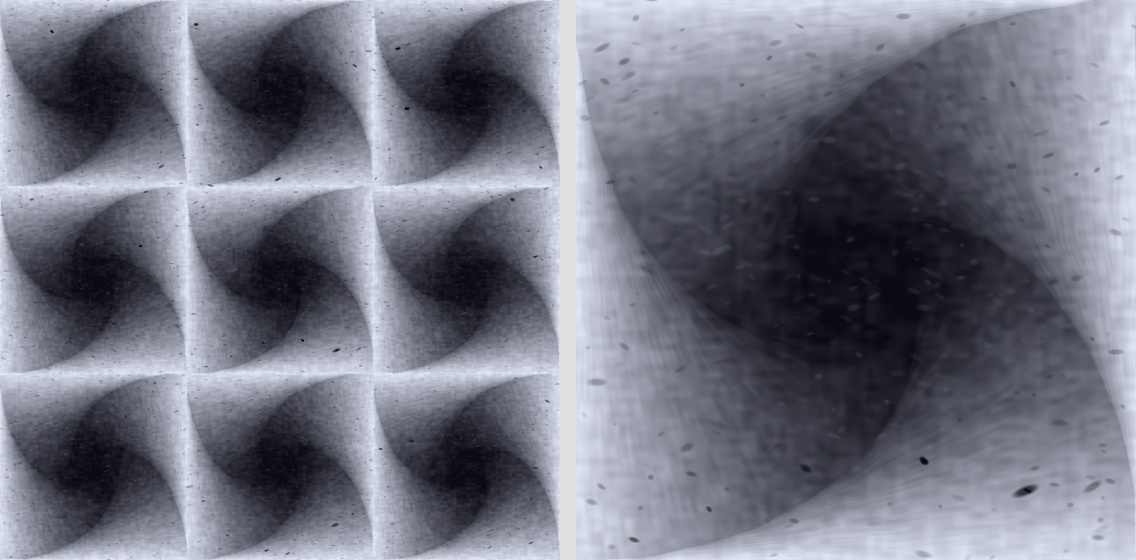
Left: the whole. Right: its middle third, enlarged.
Reproduce this pattern procedurally as a WebGL 2 fragment shader.

```glsl
#version 300 es
precision highp float;
// Three by three tiles of a whirling square: ever smaller squares, each turned
// inside the last, darken towards the middle. Bisection finds the innermost
// square holding a point; wrapped noise adds fibres, hatching and specks.
uniform vec2 u_resolution;
out vec4 outColor;

const float TILES = 3.0;
const float MAX_TURN = 4.0;
const vec3 INK = vec3(0.04, 0.04, 0.075);
const vec3 PAPER = vec3(0.85, 0.87, 0.935);

float hash(vec2 p) {
  vec3 q = fract(p.xyx * vec3(0.1031, 0.1030, 0.0973));
  q += dot(q, q.yzx + 33.33);
  return fract((q.x + q.y) * q.z);
}

// Value noise from -1 to 1 that wraps after a whole number of cells.
float wrappedNoise(vec2 uv, vec2 cells, float seed) {
  vec2 p = uv * cells;
  vec2 i = floor(p);
  vec2 f = fract(p);
  f = f * f * (3.0 - 2.0 * f);
  vec2 a = mod(i, cells) + seed;
  vec2 b = mod(i + 1.0, cells) + seed;
  float low = mix(hash(a), hash(vec2(b.x, a.y)), f.x);
  float high = mix(hash(vec2(a.x, b.y)), hash(b), f.x);
  return mix(low, high, f.y) * 2.0 - 1.0;
}

// Sparse cellular flecks, stretched sideways, with random size and strength.
float flecks(vec2 uv, float cells, float share, float size, float seed) {
  vec2 p = uv * cells;
  vec2 base = floor(p);
  float mark = 0.0;
  for (int y = -1; y <= 1; y++) {
    for (int x = -1; x <= 1; x++) {
      vec2 cell = base + vec2(x, y);
      vec2 id = mod(cell, cells) + seed;
      vec2 center = cell + vec2(hash(id + 17.0), hash(id + 41.0));
      float radius = size * mix(0.5, 1.0, hash(id + 73.0));
      vec2 d = p - center;
      d.y += d.x * (hash(id + 97.0) - 0.5);
      float stretch = mix(1.0, 2.6, hash(id + 59.0));
      float blot = 1.0 - smoothstep(0.4, 1.2, length(d / vec2(stretch, 1.0)) / radius);
      mark = max(mark, blot * step(hash(id), share) * hash(id + 29.0));
    }
  }
  return mark;
}

vec2 turn(vec2 p, float angle) {
  float c = cos(angle);
  float s = sin(angle);
  return vec2(c * p.x + s * p.y, c * p.y - s * p.x);
}

// Turn of the innermost square around p; its half side is exp(-turn).
float innermostTurn(vec2 p) {
  float low = 0.0;
  float high = MAX_TURN;
  for (int i = 0; i < 18; i++) {
    float middle = 0.5 * (low + high);
    vec2 q = abs(turn(p, middle));
    if (max(q.x, q.y) < exp(-middle)) low = middle;
    else high = middle;
  }
  return low;
}

// Faint strokes that run along the sides of the nested squares.
float hatching(vec2 p, float angle, float area, float seed) {
  vec2 q = turn(p, angle);
  float along = abs(q.x) > abs(q.y) ? q.y : q.x;
  return wrappedNoise(vec2(along * 0.5 + 0.5, area), vec2(22.0, 64.0), seed);
}

void main() {
  vec2 uv = gl_FragCoord.xy / u_resolution;

  // Whirl, with a slightly uneven outline.
  vec2 wobble = vec2(wrappedNoise(uv, vec2(48.0), 11.0), wrappedNoise(uv, vec2(48.0), 83.0));
  vec2 grid = uv * TILES + 0.004 * wobble;
  vec2 tile = mod(floor(grid), TILES);
  vec2 p = fract(grid) * 2.0 - 1.0;
  float angle = innermostTurn(p);
  float area = exp(-2.0 * angle);
  float tone = pow(area, 1.04 + 0.08 * (hash(tile + 5.0) - 0.5));

  // Paper fibres, weave and soft mottling.
  float fibre = wrappedNoise(uv, vec2(110.0, 250.0), 7.0);
  float weave = wrappedNoise(uv, vec2(230.0, 90.0), 131.0);
  float mottle = wrappedNoise(uv, vec2(36.0, 54.0), 211.0);
  float strokes = hatching(p, angle, area, 300.0 + 37.0 * (tile.x + TILES * tile.y));
  float grain = 0.045 * fibre + 0.03 * weave + 0.02 * mottle + 0.03 * strokes;
  tone += grain * mix(0.75, 1.0, smoothstep(0.0, 0.4, tone));

  // Pale flecks in the dark, dark flecks and a few larger specks in the light.
  tone += 0.10 * flecks(uv, 110.0, 0.45, 0.26, 401.0) * (1.0 - smoothstep(0.05, 0.5, area));
  tone -= 0.24 * flecks(uv, 90.0, 0.28, 0.20, 523.0) * smoothstep(0.1, 0.8, area);
  tone -= 0.60 * flecks(uv, 36.0, 0.06, 0.12, 617.0) * smoothstep(0.1, 0.6, area);

  outColor = vec4(mix(INK, PAPER, clamp(tone, 0.0, 1.04)), 1.0);
}
```
